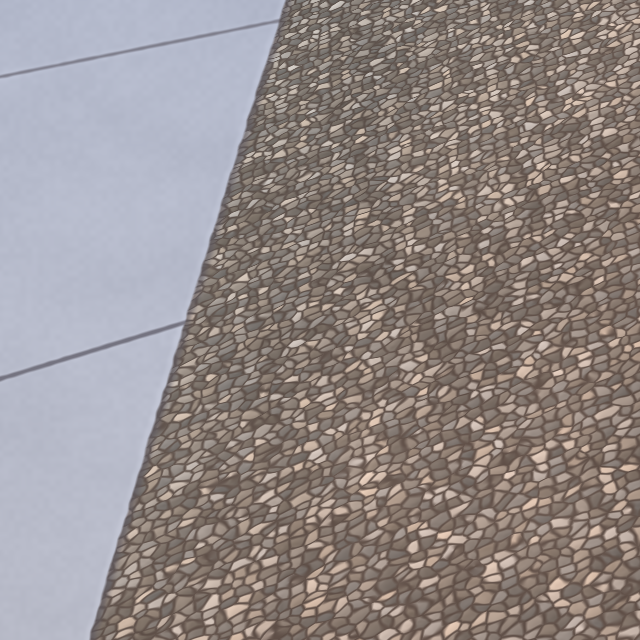
Write a WebGL 2 fragment shader that draws this texture.

```glsl
#version 300 es
precision highp float;

uniform vec2 u_resolution;
out vec4 fragColor;

#define HORIZON 3.0
#define STONE_DENSITY vec2(128.0, 580.0)
#define STONE_TILT 0.36
#define JOINT_WIDTH 0.0032
#define GAP_COLOR vec3(0.365, 0.330, 0.315)
#define SLAB_COLOR vec3(0.705, 0.728, 0.800)
#define JOINT_COLOR vec3(0.455, 0.450, 0.500)
#define WARM_TINT vec3(1.070, 0.985, 0.930)
#define COOL_TINT vec3(1.015, 1.000, 0.975)

float hash(vec2 p) {
    return fract(sin(dot(p, vec2(127.1, 311.7))) * 43758.5453);
}

vec2 hash2(vec2 p) {
    return vec2(hash(p), hash(p + 41.3));
}

float noise(vec2 p) {
    vec2 i = floor(p), f = fract(p);
    f = f * f * (3.0 - 2.0 * f);
    return mix(mix(hash(i), hash(i + vec2(1, 0)), f.x),
               mix(hash(i + vec2(0, 1)), hash(i + vec2(1, 1)), f.x), f.y);
}

float fbm(vec2 p) {
    float sum = 0.0, amp = 0.5;
    for (int i = 0; i < 4; i++) {
        sum += amp * noise(p);
        p = p * 2.03 + 7.1;
        amp *= 0.5;
    }
    return sum;
}

// Tilted ground plane receding towards a far horizon
vec2 groundCoords(vec2 p) {
    float x = p.x - 0.5;
    float depth = HORIZON - (p.y - STONE_TILT * x);
    return STONE_DENSITY * vec2(x, 1.0) / depth;
}

// Irregular cells of varied size, shaded as rounded stones
vec3 pebbles(vec2 p) {
    vec2 g = groundCoords(p);
    g += 0.5 * (vec2(noise(g * 0.9), noise(g * 0.9 + 19.0)) - 0.5);
    vec2 cell = floor(g), nearestId = cell, nearestOffset = vec2(0.0);
    float first = 9.0, second = 9.0;
    for (int j = -1; j <= 1; j++) {
        for (int i = -1; i <= 1; i++) {
            vec2 id = cell + vec2(i, j);
            vec2 offset = g - id - 0.1 - 0.8 * hash2(id);
            float d = length(offset) / mix(0.8, 1.2, hash(id + 5.7));
            if (d < first) {
                second = first;
                first = d;
                nearestId = id;
                nearestOffset = offset;
            } else {
                second = min(second, d);
            }
        }
    }
    float body = smoothstep(0.0, 0.42, second - first);
    float tone = 0.445 + 0.36 * pow(hash(nearestId + 13.1), 1.6);
    tone += 0.07 * dot(nearestOffset, vec2(-0.5, 0.8));
    vec3 hue = mix(vec3(1.04, 0.985, 0.93), vec3(0.985, 0.99, 1.0), hash(nearestId + 27.9));
    vec3 color = mix(GAP_COLOR, tone * hue, body);

    // Broad stains, warmer towards the lower right
    float warmth = smoothstep(0.1, 0.95, p.x * 0.7 + (1.0 - p.y) * 0.6 - 0.1);
    color *= mix(COOL_TINT, WARM_TINT, warmth);
    color *= 0.92 + 0.16 * fbm(p * 7.0);
    return color + 0.035 * (noise(g * 2.6) - 0.5);
}

float jointDistance(vec2 p, float height, float slope) {
    return abs(p.y - height - slope * p.x) / sqrt(1.0 + slope * slope);
}

// Pale slab with mottling and two grooves
vec3 slab(vec2 p, float aa) {
    vec3 color = SLAB_COLOR + vec3(0.025, 0.012, -0.008) * (1.0 - p.y);
    color += 0.05 * (fbm(p * vec2(5.0, 9.0)) - 0.47);
    color += 0.018 * (noise(p * 110.0) - 0.5);
    float upper = jointDistance(p, 0.880, 0.2007);
    float lower = jointDistance(p, 0.408, 0.305);
    float wear = 0.001 * (noise(p * 90.0) - 0.5);
    float groove = max(0.85 * (1.0 - smoothstep(0.0, JOINT_WIDTH + aa, upper + wear)),
                       1.0 - smoothstep(0.001, JOINT_WIDTH + 0.001 + aa, lower + wear));
    float lip = 1.0 - smoothstep(0.003, 0.011, min(upper, lower));
    return mix(color + 0.018 * lip, JOINT_COLOR, groove);
}

void main() {
    vec2 p = gl_FragCoord.xy / u_resolution;
    float aa = 1.0 / min(u_resolution.x, u_resolution.y);

    // Signed distance to the slab border, positive on the stones
    float border = 0.139 + 0.296 * p.y + 0.012 * p.y * p.y;
    float side = (p.x - border) * 0.957 + 0.003 * (noise(p * 70.0) - 0.5);

    vec3 stones = pebbles(p);
    float shadow = 1.0 - smoothstep(0.002, 0.016, side);
    stones = mix(stones, vec3(0.36, 0.34, 0.37), 0.65 * shadow);

    vec3 concrete = slab(p, aa);
    concrete += 0.03 * smoothstep(-0.012, -0.003, side);

    vec3 color = mix(concrete, stones, smoothstep(-aa - 0.001, aa + 0.001, side));
    fragColor = vec4(clamp(color, 0.0, 1.0), 1.0);
}
```
